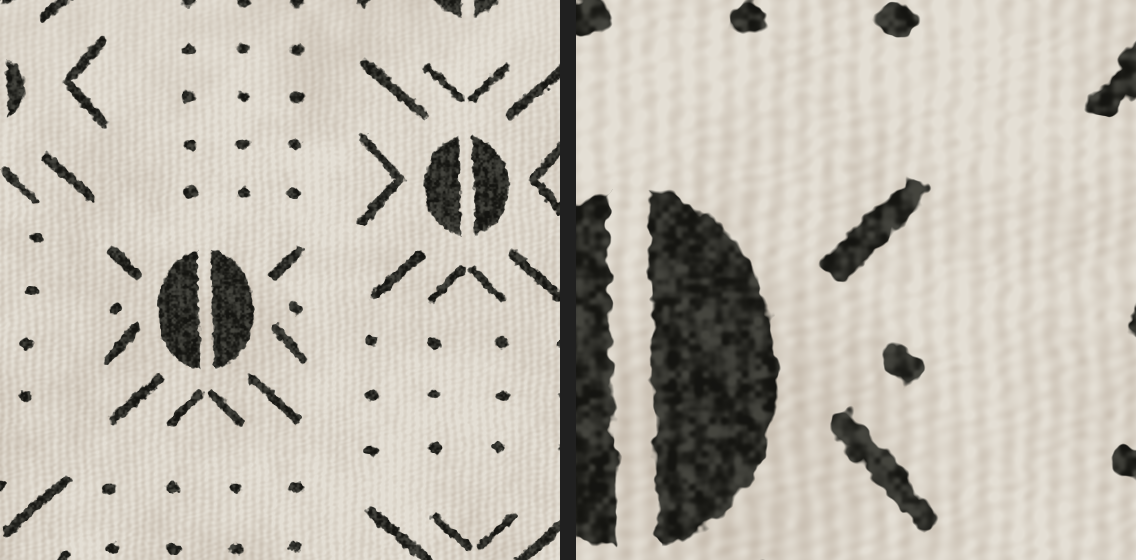
Left, the full canvas; right, a detail of the centre.
This pattern is drawn by a Shadertoy shader. Its source:

```glsl
// Hand-painted mudcloth: split-bean motifs with radiating strokes, staggered in columns
// between grids of dots, on ribbed off-white cotton. Shapes are distance functions
// joined in a loop; value noise roughens the ink and shades the weave.

const float CANVAS = 768.0;  // canvas height in design units, y pointing down
const vec3 CLOTH_LIGHT = vec3(0.895, 0.875, 0.835);
const vec3 CLOTH_SHADE = vec3(0.755, 0.71, 0.655);
const vec3 INK_DARK = vec3(0.08, 0.08, 0.065);
const vec3 INK_WORN = vec3(0.27, 0.27, 0.245);

float hash(vec2 p) {
    vec3 q = fract(p.xyx * vec3(0.1031, 0.1030, 0.0973));
    q += dot(q, q.yzx + 33.33);
    return fract((q.x + q.y) * q.z);
}

float noise(vec2 p) {
    vec2 cell = floor(p), f = fract(p);
    f = f * f * (3.0 - 2.0 * f);
    return mix(mix(hash(cell), hash(cell + vec2(1, 0)), f.x),
               mix(hash(cell + vec2(0, 1)), hash(cell + vec2(1, 1)), f.x), f.y);
}

float stroke(vec2 p, vec2 a, vec2 b, float halfWidth) {
    vec2 pa = p - a, ba = b - a;
    return length(pa - ba * clamp(dot(pa, ba) / dot(ba, ba), 0.0, 1.0)) - halfWidth;
}

float splitBean(vec2 p, vec2 radius) {
    float oval = (length(p / radius) - 1.0) * min(radius.x, radius.y);
    float gap = 9.5 - abs(p.x - 0.03 * p.y);
    return max(oval, gap);
}

// Two-armed chevron whose tip points at the bean
float chevron(vec2 p, vec2 top, vec2 tip, vec2 bottom, float w) {
    return min(stroke(p, top, tip, w), stroke(p, tip, bottom, w));
}

// One motif; full ones carry rays above and chevrons, plain ones short side marks
float motif(vec2 p, vec2 beanRadius, bool full, bool lowerRays) {
    float d = splitBean(p, beanRadius);
    float w = 6.6 + 1.6 * (noise(p * 0.025 + beanRadius) - 0.5);
    vec2 m = vec2(abs(p.x), p.y);
    if (lowerRays) {
        d = min(d, stroke(m, vec2(64, 95), vec2(126, 150), w));
        d = min(d, stroke(m, vec2(8, 115), vec2(47, 154), w - 1.2));
    }
    if (full) {
        d = min(d, stroke(m, vec2(60, -98), vec2(141, -168), w));
        d = min(d, stroke(m, vec2(8, -120), vec2(54, -162), w - 1.5));
        d = min(d, chevron(m, vec2(141, -65), vec2(91, -9), vec2(143, 48), w - 0.5));
    } else {
        d = min(d, stroke(m, vec2(95, -48), vec2(127, -80), w + 0.8));
        d = min(d, stroke(m, vec2(121, -4), vec2(126, 0), w));
        d = min(d, stroke(m, vec2(96, 25), vec2(134, 68), w - 0.4));
    }
    return d;
}

// Grid of hand-placed dots, each with its own drift and size
float dotGrid(vec2 p, vec2 first, vec2 spacing, vec2 count, float lean) {
    p.x -= lean * (p.y - first.y);
    vec2 id = clamp(round((p - first) / spacing), vec2(0), count - 1.0);
    vec2 seed = id + first;
    vec2 drift = 5.0 * (vec2(hash(seed), hash(seed + 17.0)) - 0.5);
    vec2 q = p - first - id * spacing - drift;
    return length(q * vec2(0.85, 1.08)) - mix(6.8, 8.6, hash(seed + 41.0));
}

float paintedPattern(vec2 p) {
    float d = 1e4;
    for (int column = -1; column <= 1; column++) {
        for (int row = -1; row <= 1; row++) {
            float i = float(column), j = float(row), odd = abs(i);
            float period = row < 0 ? mix(660.0, 300.0, odd) : 660.0 - 45.0 * i;
            vec2 center = vec2(282.0 + 320.0 * i + 38.0 * odd,
                               425.0 + 67.0 * i - 237.0 * odd + period * j);
            center.x += max(j, 0.0) * (30.0 * i - 20.0);
            vec2 radius = mix(vec2(66, 83), vec2(46, 54) + vec2(12, 14) * i, odd);
            d = min(d, motif(p - center, radius, odd > 0.5, row >= 0));
        }
    }
    d = min(d, dotGrid(p, vec2(260, 1), vec2(73, 66), vec2(3, 5), 0.0));
    d = min(d, dotGrid(p, vec2(509, 470), vec2(89, 73), vec2(4, 3), 0.0));
    d = min(d, dotGrid(p, vec2(152, 671), vec2(85, 80), vec2(4, 2), 0.0));
    d = min(d, dotGrid(p, vec2(48, 323), vec2(80, 74), vec2(1, 4), -0.07));
    return d;
}

// Height of the ribbed weave: wavering vertical cords made of slanted stitches
float weave(vec2 p) {
    float x = p.x + 5.0 * noise(p * 0.018) + 2.5 * noise(p * 0.09);
    float cord = 0.5 + 0.5 * cos(x * 6.2832 / 11.5);
    float stitch = 0.5 + 0.5 * sin(p.y * 0.72 + x * 0.27 + 5.0 * noise(p * 0.07));
    return 0.5 * cord + 0.2 * stitch + 0.3 * noise(p * 0.24);
}

void mainImage(out vec4 fragColor, in vec2 fragCoord) {
    float unit = CANVAS / iResolution.y;
    vec2 p = vec2(fragCoord.x, iResolution.y - fragCoord.y) * unit;

    // Cloth: cords fade toward the softly focused top
    float focus = smoothstep(-150.0, 300.0, p.y);
    float height = mix(0.5, weave(p), mix(0.45, 1.0, focus));
    float folds = 0.6 * noise(p * 0.009 + 3.0) + 0.4 * noise(p * 0.028);
    float shade = 0.28 + 0.75 * (0.52 - height) + 0.55 * (folds - 0.5);
    vec3 color = mix(CLOTH_LIGHT, CLOTH_SHADE, clamp(shade, 0.0, 1.0));

    // Ink: edges broken by the yarn, worn on raised stitches
    vec2 fray = vec2(noise(p * 0.17), noise(p * 0.17 + 50.0)) - 0.5;
    float d = paintedPattern(p + 5.0 * fray) + 1.6 * (noise(p * 0.4) - 0.5);
    float wear = 0.5 * noise(p * 0.33 + 9.0) + 0.5 * noise(p * 0.15) + 0.35 * (height - 0.5);
    vec3 ink = mix(INK_DARK, INK_WORN, smoothstep(0.15, 0.9, wear));
    float blur = 0.7 * unit + mix(1.4, 0.5, focus);
    color = mix(color, ink, 1.0 - smoothstep(-blur, blur, d));
    fragColor = vec4(color, 1.0);
}
```
